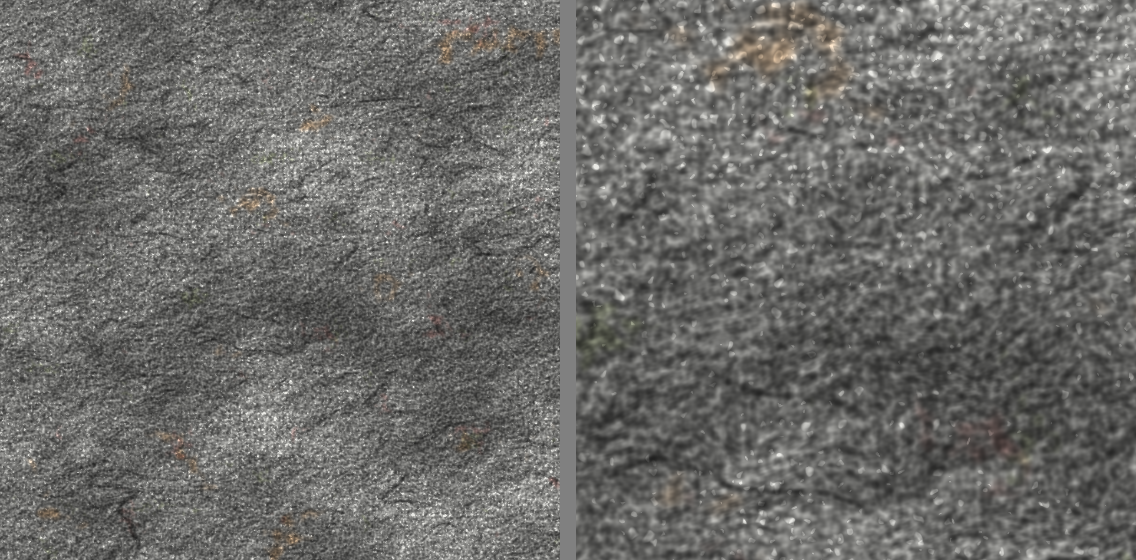
Left: the whole. Right: its middle third, enlarged.
Write a WebGL 1 fragment shader that draws this texture.

```glsl
precision highp float;
uniform vec2 u_resolution;

const vec3 STONE_TINT = vec3(1.0, 1.0, 0.98);
const vec3 RUST_TINT = vec3(1.16, 0.99, 0.82);
const vec3 RED_TINT = vec3(1.04, 0.85, 0.84);
const vec3 MOSS_TINT = vec3(0.97, 1.0, 0.88);

float hash(vec2 p) {
  vec3 q = fract(p.xyx * 0.1031);
  q += dot(q, q.yzx + 33.33);
  return fract((q.x + q.y) * q.z);
}

// Projection of the offset on a random unit gradient
float corner(vec2 cell, vec2 offset) {
  float angle = 6.2832 * hash(cell);
  return dot(vec2(cos(angle), sin(angle)), offset);
}

float gradientNoise(vec2 p) {
  vec2 i = floor(p);
  vec2 f = p - i;
  vec2 w = f * f * f * (f * (f * 6.0 - 15.0) + 10.0);
  vec2 e = vec2(1.0, 0.0);
  float low = mix(corner(i, f), corner(i + e.xy, f - e.xy), w.x);
  float high = mix(corner(i + e.yx, f - e.yx), corner(i + e.xx, f - e.xx), w.x);
  return mix(low, high, w.y);
}

float fbm(vec2 p, float gain) {
  float sum = 0.0;
  float amplitude = 1.0;
  for (int octave = 0; octave < 5; octave++) {
    sum += amplitude * gradientNoise(p);
    p = p * 2.03 + vec2(17.3, 9.7);
    amplitude *= gain;
  }
  return sum;
}

// Height difference along the light direction
float reliefLight(vec2 p, vec2 scale, vec2 toLight) {
  return fbm(p * scale, 0.62) - fbm((p + toLight) * scale, 0.62);
}

// Thin broken lines along the zero contour of the noise
float cracks(vec2 p, vec2 scale, float width) {
  float contour = abs(gradientNoise(p * scale));
  float broken = smoothstep(0.02, 0.3, gradientNoise(p * scale * 0.8 + 41.0));
  return (1.0 - smoothstep(0.0, width, contour)) * broken;
}

// One mineral fleck per cell, present with the given chance
float flecks(vec2 p, float count, float chance) {
  vec2 q = p * count;
  q += 0.35 * vec2(gradientNoise(q * 1.7), gradientNoise(q * 1.7 + 57.0));
  vec2 cell = floor(q);
  vec2 centre = 0.32 + 0.36 * vec2(hash(cell + 3.0), hash(cell + 71.0));
  float radius = mix(0.16, 0.42, hash(cell + 19.0));
  float spot = 1.0 - smoothstep(radius * 0.4, radius, length(q - cell - centre));
  return spot * step(hash(cell + 131.0), chance);
}

float stain(vec2 p, float scale, float threshold) {
  float patch_ = gradientNoise(p * scale) + 0.3 * gradientNoise(p * scale * 6.0);
  return smoothstep(threshold, threshold + 0.25, patch_);
}

void main() {
  vec2 uv = gl_FragCoord.xy / u_resolution;

  // Bedding slants gently up to the right and wavers
  vec2 bed = vec2(uv.x + 0.22 * uv.y, uv.y - 0.22 * uv.x) + 5.0;
  bed += 0.012 * vec2(gradientNoise(uv * 15.0), gradientNoise(uv * 15.0 + 23.0));

  // Weathering, rough relief and fine grain
  float weathering = fbm(uv * vec2(3.0, 3.8) + 11.0, 0.55);
  float relief = reliefLight(bed, vec2(15.0, 23.0), vec2(-0.0015, 0.0038));
  float grain = gradientNoise(bed * vec2(120.0, 140.0))
              + gradientNoise(uv * 223.0 + 37.0);
  float shade = 0.17 * weathering + 0.33 * relief + 0.2 * grain;

  // Dark fissures and pale mineral flecks
  shade -= 0.15 * cracks(bed, vec2(8.0, 17.0), 0.07);
  shade -= 0.11 * cracks(bed + 3.7, vec2(21.0, 36.0), 0.12);
  float fleckChance = clamp(0.26 + 0.5 * weathering, 0.06, 0.5);
  shade += 0.17 * flecks(uv, 105.0, fleckChance);
  shade += 0.13 * flecks(uv + 2.3, 170.0, fleckChance);
  float tone = 0.42 + shade + 0.8 * shade * shade;

  // Sparse mineral stains
  vec3 color = clamp(tone, 0.08, 0.92) * STONE_TINT;
  color *= mix(vec3(1.0), RUST_TINT, stain(uv + 7.0, 7.0, 0.38));
  color *= mix(vec3(1.0), RED_TINT, stain(uv + 13.0, 11.0, 0.4));
  color *= mix(vec3(1.0), MOSS_TINT, stain(uv + 29.0, 16.0, 0.4));
  gl_FragColor = vec4(color, 1.0);
}
```
